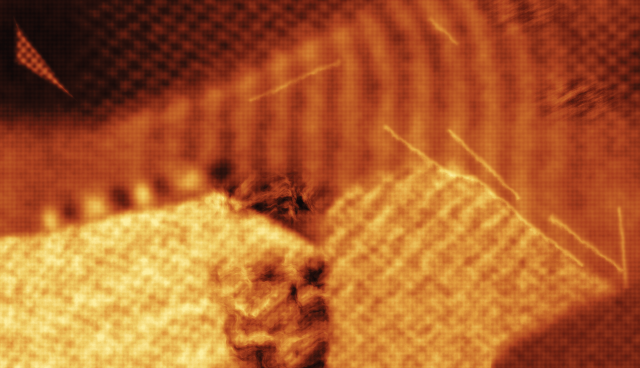
This texture is drawn by a Shadertoy shader. Its source:

```glsl
float hash(vec2 p) {
    p = fract(p * vec2(0.1031, 0.1137));
    p += dot(p, p.yx + 33.33);
    return fract((p.x + p.y) * p.x * 7.31);
}

float noise(vec2 p) {
    vec2 i = floor(p), f = fract(p);
    f = f * f * (3.0 - 2.0 * f);
    return mix(mix(hash(i), hash(i + vec2(1, 0)), f.x),
               mix(hash(i + vec2(0, 1)), hash(i + vec2(1, 1)), f.x), f.y);
}

float fbm(vec2 p) {
    float sum = 0.0, amp = 0.5;
    for (int i = 0; i < 5; i++) {
        sum += amp * noise(p);
        p = mat2(1.6, 1.2, -1.2, 1.6) * p + 7.3;
        amp *= 0.5;
    }
    return sum;
}

float segment(vec2 p, vec2 a, vec2 b) {
    vec2 d = b - a;
    return length(p - a - d * clamp(dot(p - a, d) / dot(d, d), 0.0, 1.0));
}

// Bright crest with a wider warm halo
float crest(vec2 p, vec2 a, vec2 b) {
    float d = segment(p, a, b);
    return exp(-d * d * 22000.0) + 0.45 * exp(-d * 24.0);
}

float spot(vec2 p, vec2 c, vec2 r) {
    vec2 d = (p - c) / r;
    return exp(-dot(d, d));
}

float lattice(vec2 p, vec2 freq) {
    return sin(p.x * freq.x) * sin(p.y * freq.y);
}

vec3 ember(float heat) {
    vec3 ramp[8] = vec3[8](vec3(0.06, 0.03, 0.03), vec3(0.18, 0.07, 0.05),
        vec3(0.44, 0.13, 0.07), vec3(0.67, 0.25, 0.12), vec3(0.78, 0.41, 0.16),
        vec3(0.88, 0.61, 0.24), vec3(0.94, 0.80, 0.39), vec3(0.99, 0.93, 0.62));
    heat = clamp(heat, 0.0, 6.99);
    int i = int(heat);
    return mix(ramp[i], ramp[i + 1], fract(heat));
}

void mainImage(out vec4 fragColor, in vec2 fragCoord) {
    vec2 p = fragCoord / iResolution.y;
    float cloud = fbm(p * 9.0), grain = fbm(p * 38.0 + 4.0);
    vec2 w = p + 0.03 * (vec2(cloud, fbm(p * 9.0 + 20.0)) - 0.5);

    // Folded middle band
    float fold = sin((w.x + 0.5 * w.y + 0.12 * sin(w.y * 5.0)) * 66.0);
    float folds = smoothstep(0.3, 0.5, w.x) * smoothstep(1.75, 1.3, w.x);
    float heat = 3.05 + 0.45 * fold * folds + 1.2 * (cloud - 0.5);
    heat += 0.7 * spot(p, vec2(1.3, 0.58), vec2(0.28, 0.17));

    // Dark scaled area at upper left
    float rim = w.y - 0.60 - 0.44 * max(w.x - 0.25, 0.0);
    float shade = mix(1.1, 2.0, smoothstep(0.2, 0.85, p.x));
    shade += 0.45 * lattice(w + vec2(0.3 * w.y, 0), vec2(95, 120)) * smoothstep(0.15, 0.3, p.x);
    shade -= 1.0 * spot(p, vec2(0.06, 0.88), vec2(0.2, 0.16));
    heat = mix(heat, shade, smoothstep(-0.03, 0.13, rim));
    heat += 0.7 * exp(-rim * rim * 1500.0) * smoothstep(0.2, 0.45, p.x) * smoothstep(1.1, 0.85, p.x);

    // Glowing wedge
    float wedge = max(max(0.045 - p.x, p.x + 0.75 * p.y - 0.745), 0.86 - 0.6 * p.x - p.y);
    heat += smoothstep(0.012, -0.012, wedge) * (2.5 + 0.8 * lattice(p, vec2(220, 220)));

    // Dark upper right with torn streaks
    float corner = spot(p, vec2(1.76, 0.83), vec2(0.25, 0.2));
    heat += corner * (-1.3 + 0.5 * lattice(w, vec2(110, 130)));
    float tear = fbm(vec2(p.x * 12.0 + p.y * 9.0, (p.y - 0.5 * p.x) * 60.0)) - 0.5;
    heat += 5.0 * tear * (spot(p, vec2(1.58, 0.73), vec2(0.1, 0.05))
                        + 0.6 * spot(p, vec2(1.43, 0.97), vec2(0.13, 0.05)));

    // Golden block with diagonal ribs
    float top = min(0.51 + 0.2 * (w.x - 0.97), 0.51 - 0.8 * (w.x - 1.29));
    top = min(top, 0.41 + 1.1 * (w.x - 0.88));
    float block = smoothstep(0.03, -0.03, w.y - top) * smoothstep(0.85, 0.9, p.x);
    float ribs = sin((w.x * 0.77 - w.y * 0.64) * 108.0) * smoothstep(0.12, 0.3, p.y + 0.25 * (1.2 - p.x));
    float gold = 4.75 + 0.4 * ribs + 0.3 * lattice(w, vec2(120, 150)) + 1.2 * (grain - 0.5);
    heat = mix(heat, gold - 0.5 * smoothstep(1.2, 1.6, p.x), block);

    // Bright crests
    vec2 c = p + 0.02 * (vec2(cloud, grain) - 0.5);
    float crests = crest(c, vec2(1.05, 0.65), vec2(1.2, 0.535));
    crests = max(crests, crest(c, vec2(1.2, 0.535), vec2(1.29, 0.51)));
    crests = max(crests, crest(c, vec2(1.29, 0.51), vec2(1.58, 0.28)));
    crests = max(crests, crest(c, vec2(1.22, 0.64), vec2(1.41, 0.46)));
    crests = max(crests, crest(c, vec2(1.5, 0.41), vec2(1.69, 0.265)));
    crests = max(crests, crest(c, vec2(1.685, 0.43), vec2(1.695, 0.22)));
    crests = max(crests, 0.7 * crest(c, vec2(0.68, 0.73), vec2(0.92, 0.83)));
    crests = max(crests, 0.7 * crest(c, vec2(1.17, 0.95), vec2(1.24, 0.88)));
    heat += 1.1 * crests;

    // Pale scaled field
    float lip = w.y - 0.348 - 0.22 * w.x + 0.8 * max(w.x - 0.6, 0.0);
    float field = smoothstep(0.015, -0.02, lip) * smoothstep(0.9, 0.87, w.x);
    vec2 s = mat2(0.97, -0.25, 0.25, 0.97) * w;
    float pale = 6.0 + 0.4 * lattice(s, vec2(115, 140)) + 1.6 * (grain - 0.5);
    pale += 0.3 * sin((p.y - 0.35 * p.x) * 45.0 + cloud * 6.0);
    heat = mix(heat, pale, field);

    // Row of glowing beads and their shadows
    for (int i = 0; i < 4; i++) {
        vec2 bead = vec2(0.135 + 0.127 * float(i), 0.405 + 0.034 * float(i));
        heat -= 1.4 * spot(w, bead + vec2(0.06, 0.025), vec2(0.04, 0.03));
        heat += 2.9 * spot(w, bead, vec2(0.036, 0.04)) * (1.0 - field);
    }

    // Charred crumbling zone
    float char0 = smoothstep(0.52, 0.72, p.x + 0.15 * (cloud - 0.5)) * smoothstep(0.91, 0.87, w.x);
    char0 *= smoothstep(0.36, 0.24, p.y);
    float rubble = fbm(vec2(p.x * 20.0, p.y * 24.0) + 3.0 * cloud);
    heat = mix(heat, 3.0 + 10.0 * (rubble - 0.5), char0 * 0.85);
    heat -= 1.6 * spot(w, vec2(0.86, 0.13), vec2(0.035, 0.18));
    float soot = spot(p, vec2(0.70, 0.46), vec2(0.13, 0.06)) + spot(p, vec2(0.8, 0.46), vec2(0.06, 0.06));
    heat += soot * (9.0 * (rubble - 0.5) - 1.0);

    // Dark lower right corner
    float bay = w.y - 0.26 * sqrt(max(w.x - 1.33, 0.0) / 0.41);
    heat = mix(heat, 2.2 + 0.15 * lattice(p, vec2(130, 150)), smoothstep(0.01, -0.07, bay));

    // Fine woven grain
    heat += 0.9 * (grain - 0.5) + 0.09 * (sin(p.x * 520.0) + sin(p.y * 520.0));
    fragColor = vec4(ember(heat), 1.0);
}
```
